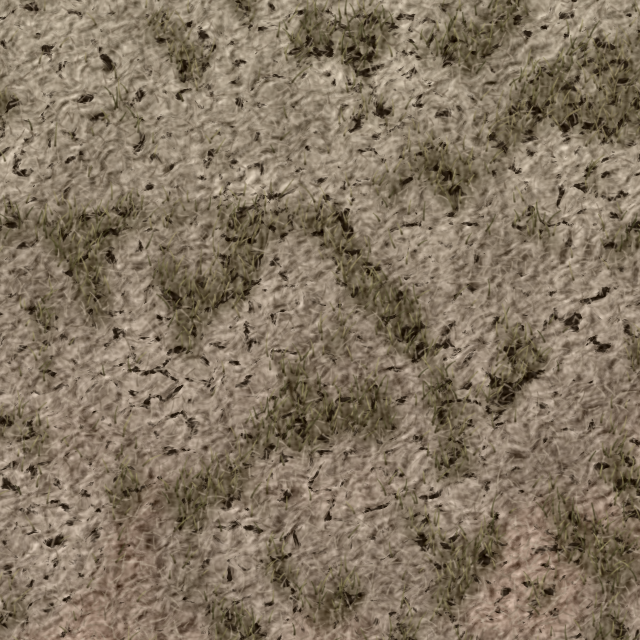
Give the GLSL for this texture, as a WebGL 2 fragment shader.

```glsl
#version 300 es
precision highp float;
// Dry, pitted hillside soil with lying straw and scattered tufts of olive grass.
uniform vec2 u_resolution;
out vec4 fragColor;

vec2 hash2(vec2 p) {
    vec3 q = fract(p.xyx * vec3(0.1031, 0.1030, 0.0973));
    q += dot(q, q.yzx + 33.33);
    return fract((q.xx + q.yz) * q.zy);
}

float cornerSlope(vec2 cell, vec2 offset) {
    return dot(hash2(cell) * 2.0 - 1.0, offset);
}

float gradNoise(vec2 p) {
    vec2 i = floor(p), f = fract(p);
    vec2 u = f * f * f * (f * (f * 6.0 - 15.0) + 10.0);
    vec2 e = vec2(1.0, 0.0);
    float low = mix(cornerSlope(i, f), cornerSlope(i + e, f - e), u.x);
    float high = mix(cornerSlope(i + e.yx, f - e.yx), cornerSlope(i + 1.0, f - 1.0), u.x);
    return 1.6 * mix(low, high, u.y);
}

float fbm(vec2 p) {
    float sum = 0.0, amp = 0.5;
    for (int i = 0; i < 4; i++) {
        sum += amp * gradNoise(p);
        p = mat2(1.6, 1.2, -1.2, 1.6) * p + 17.0;
        amp *= 0.5;
    }
    return sum;
}

// Share of grass at a point: clumps gathered into larger regions.
float tuftCover(vec2 p) {
    float clump = gradNoise(p * vec2(12.0, 10.0) + 63.0);
    float region = gradNoise(p * 4.1 + 28.0);
    return smoothstep(0.0, 0.6, clump + 0.6 * region + 0.2 * (p.x - 0.5) + 0.03);
}

// One layer of tapered blades, one per cell; lower rows lie in front.
vec3 addBlades(vec3 col, vec2 p, float cells, float seed, float standing) {
    vec2 shift = vec2(7.3, 3.7) * seed;
    vec2 g = p * cells + shift;
    float soft = max(1.0 / u_resolution.y, 0.0018) * cells;
    float dryness = smoothstep(-0.3, 0.4, gradNoise(p * 7.0 + 15.0));
    for (int y = 1; y >= -1; y--) {
        for (int x = -1; x <= 1; x++) {
            vec2 id = floor(g) + vec2(x, y);
            vec2 place = hash2(id + seed * 17.0);
            vec2 form = hash2(id + seed * 17.0 + 91.0);
            vec2 look = hash2(id + seed * 17.0 + 213.0);
            float angle = mix(0.6 + 2.8 * (form.x - 0.5), 1.45 + 1.3 * (form.x - 0.5), standing);
            vec2 reach = (0.5 + 0.5 * form.y) * vec2(cos(angle), sin(angle));
            vec2 d = g - id - place;
            float along = clamp(dot(d, reach) / dot(reach, reach), 0.0, 1.0);
            d -= vec2(-reach.y, reach.x) * (place.x - 0.5) * 0.7 * along * along;
            float edge = length(d - reach * along) - cells * mix(0.0016, 0.0006, along);
            float alpha = 1.0 - smoothstep(-soft, soft, edge);
            if (alpha < 0.01) continue;

            float cover = tuftCover((id + place - shift) / cells);
            float chance = mix(0.85 - 0.4 * cover, 0.03 + 1.1 * cover, standing);
            alpha *= step(look.x, chance) * mix(0.6, 0.85, standing);
            // Lying strands run from shadowed to bleached.
            vec3 straw = mix(vec3(0.33, 0.27, 0.20), vec3(0.74, 0.68, 0.60), sqrt(look.y));
            vec3 grass = mix(vec3(0.24, 0.23, 0.12), vec3(0.62, 0.58, 0.40), look.y);
            grass = mix(grass, vec3(0.66, 0.59, 0.46), 0.5 * dryness);
            grass = mix(vec3(0.17, 0.13, 0.06), grass, smoothstep(-0.2, 0.55, along));
            col = mix(col, mix(straw, grass, standing), alpha);
        }
    }
    return col;
}

vec3 soil(vec2 p, float cover) {
    // Bumps stretched along a rising diagonal, lit from the upper left.
    vec2 warped = p + 0.011 * vec2(gradNoise(p * 26.0), gradNoise(p * 26.0 + 40.0));
    vec2 bumps = mat2(0.85, -0.45, 0.5, 0.95) * warped * vec2(46.0, 56.0);
    float relief = fbm(bumps) - fbm(bumps + vec2(-0.28, 0.4));
    relief -= 1.3 * relief * max(relief, 0.0);
    float broad = fbm(p * 6.0 + 9.0);

    vec3 col = mix(vec3(0.57, 0.505, 0.44), vec3(0.62, 0.57, 0.49), smoothstep(0.3, 1.0, p.y));
    float bare = smoothstep(0.5, 0.0, p.y) * smoothstep(-0.15, 0.3, fbm(p * 3.5 + 5.0));
    col = mix(col, vec3(0.61, 0.51, 0.44), bare);
    col += vec3(1.0, 0.98, 0.94) * (0.36 * relief + 0.25 * broad);

    // Matted fibres: lying on open soil, upright in the tufts.
    float lying = gradNoise(mat2(0.85, -0.5, 0.5, 0.85) * warped * vec2(50.0, 130.0));
    float upright = gradNoise(warped * vec2(120.0, 42.0) + 33.0);
    col = mix(col, vec3(0.28, 0.24, 0.15), 0.6 * cover);
    col += 0.17 * mix(lying, upright, cover);

    // Ragged shadowed pits, gathered near the grass.
    float pit = fbm(bumps * 0.9 + 71.0) + 0.15 * cover + 0.3 * broad;
    return mix(col, vec3(0.10, 0.06, 0.02), 0.9 * smoothstep(0.17, 0.42, pit));
}

void main() {
    vec2 p = gl_FragCoord.xy / u_resolution;
    // Shade falls to the lower right of each tuft.
    vec3 col = soil(p, tuftCover(p + vec2(-0.008, 0.012)));

    for (int i = 0; i < 3; i++) {
        float layer = float(i);
        col = addBlades(col, p, 36.0 + 12.0 * layer, 1.0 + layer, 0.0);
    }
    for (int i = 0; i < 4; i++) {
        float layer = float(i);
        col = addBlades(col, p, 50.0 - 8.0 * layer, 11.0 + layer, 1.0);
    }

    // Fine grain
    col += 0.1 * gradNoise(p * 150.0);
    fragColor = vec4(clamp(col, 0.0, 1.0), 1.0);
}
```
